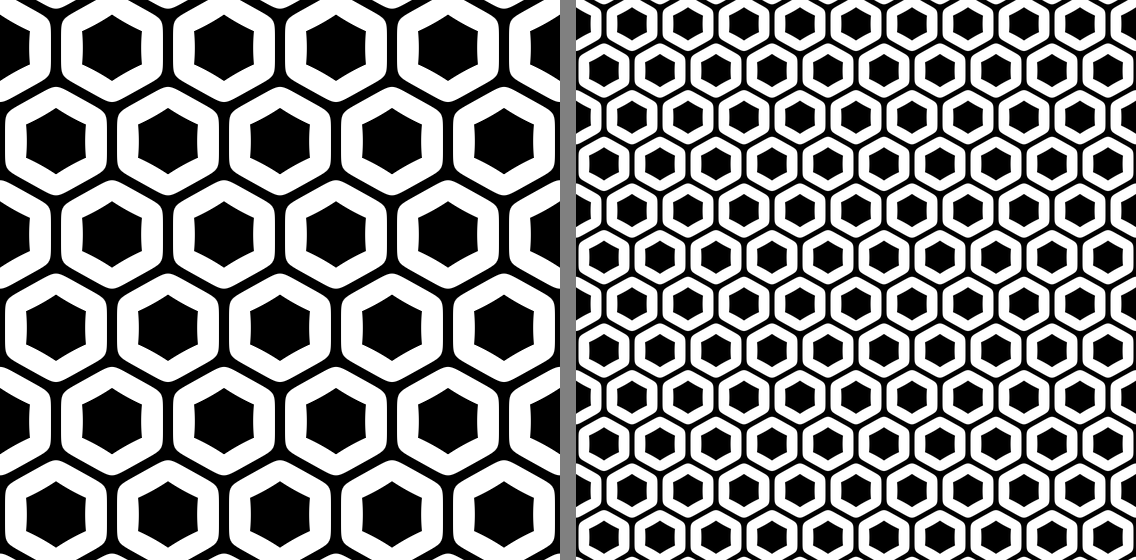
Left: one tile. Right: repeated 2 by 2.
A WebGL 1 fragment shader for this pattern:

```glsl
precision highp float;

uniform vec2 u_resolution;

const float COLUMNS = 5.0;
const float ROWS = 6.0;            // even, so staggered rows wrap
const float ROW_STEP = 0.8660254;  // row height in column widths
const vec2 LATTICE_SHIFT = vec2(0.5, 0.488);
const float OUTER_APOTHEM = 0.455;
const float INNER_APOTHEM = 0.267;
const float ROUNDNESS_POWER = 16.0;
const float CONCAVITY = 0.1;

// Offset from the nearest centre of a triangular lattice
vec2 hexCell(vec2 p) {
  vec2 period = vec2(1.0, 2.0 * ROW_STEP);
  vec2 even = mod(p + 0.5 * period, period) - 0.5 * period;
  vec2 odd = mod(p, period) - 0.5 * period;
  return dot(even, even) < dot(odd, odd) ? even : odd;
}

// Distances along the three edge normals of a pointy-top hexagon
vec3 hexSides(vec2 p) {
  return abs(vec3(p.x,
                  dot(p, vec2(0.5, ROW_STEP)),
                  dot(p, vec2(0.5, -ROW_STEP))));
}

float largest(vec3 v) {
  return max(max(v.x, max(v.y, v.z)), 0.0001);
}

// Hexagon with soft corners and slightly bulging edges
float softHexagon(vec3 sides, float apothem, float power) {
  float reach = largest(sides);
  vec3 terms = pow(sides / reach, vec3(power));
  return reach * pow(dot(terms, vec3(1.0)), 1.0 / power) - apothem;
}

// Hexagon with sharp corners and edges drawn slightly inwards
float pinchedHexagon(vec3 sides, float apothem, float pinch) {
  float reach = largest(sides);
  float edgeMiddle = sides.x * sides.y * sides.z / (reach * reach);
  return reach + pinch * edgeMiddle - apothem;
}

float coverage(float distanceToEdge, float pixel) {
  return clamp(0.5 - distanceToEdge / pixel, 0.0, 1.0);
}

void main() {
  vec2 uv = gl_FragCoord.xy / u_resolution;
  vec2 grid = uv * vec2(COLUMNS, ROWS) - LATTICE_SHIFT;
  vec3 sides = hexSides(hexCell(grid * vec2(1.0, ROW_STEP)));

  // White ring: soft outer hexagon minus the sharp core
  float pixel = COLUMNS / u_resolution.x;
  float body = coverage(softHexagon(sides, OUTER_APOTHEM, ROUNDNESS_POWER), pixel);
  float core = coverage(pinchedHexagon(sides, INNER_APOTHEM, CONCAVITY), pixel);
  gl_FragColor = vec4(vec3(body * (1.0 - core)), 1.0);
}
```
